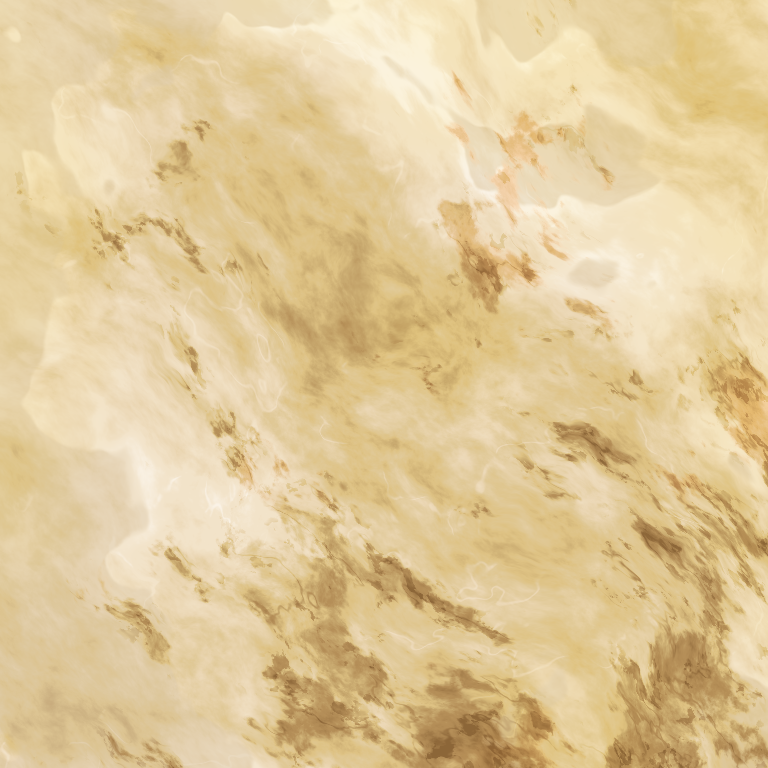
Give the GLSL for this texture, as a Shadertoy shader.

```glsl
const vec2 ALONG = vec2(0.75, -0.66);      // direction of the bedding
const float WARP = 0.15;                   // bending of the bedding
const float CLOUD_GAIN = 0.78;
const float STREAK_GAIN = 0.27;
const float GRAIN_GAIN = 0.17;
const float CRUST_DEPTH = 1.35;
const float TONE_BIAS = 0.47;
const int OCTAVES = 5;
const float SMOOTH = 0.50;                 // octave gains
const float ROUGH = 0.66;
const float NOISE_SPREAD = 0.2145;

// Stone colours from dark to light, each with its tone level
const vec3 STONE[6] = vec3[6](
    vec3(0.71, 0.56, 0.33), vec3(0.79, 0.67, 0.42), vec3(0.87, 0.76, 0.49),
    vec3(0.88, 0.79, 0.57), vec3(0.92, 0.84, 0.67), vec3(0.95, 0.89, 0.75));
const float LEVEL[6] = float[6](-1.88, -1.17, -0.67, -0.15, 0.50, 1.34);
const vec3 CREVICE = vec3(0.55, 0.40, 0.21);
const vec3 CALCITE = vec3(0.98, 0.95, 0.86);
const vec3 SLAB = vec3(0.85, 0.78, 0.64);
const vec3 COOL_TINT = vec3(1.00, 1.00, 1.05);
const vec3 GOLD_TINT = vec3(1.01, 1.00, 0.95);
const vec3 RUST_TINT = vec3(1.02, 0.95, 0.91);

float hash(vec2 p) {
    vec3 h = fract(p.xyx * 0.1031);
    h += dot(h, h.yzx + 33.33);
    return fract((h.x + h.y) * h.z);
}

float valueNoise(vec2 p) {
    vec2 cell = floor(p), f = fract(p);
    f = f * f * (3.0 - 2.0 * f);
    float low = mix(hash(cell), hash(cell + vec2(1, 0)), f.x);
    float high = mix(hash(cell + vec2(0, 1)), hash(cell + vec2(1, 1)), f.x);
    return mix(low, high, f.y);
}

// Fractal noise with zero mean and unit spread
float fractal(vec2 p, float seed, float gain) {
    p += seed * vec2(17.3, 31.7);
    float sum = 0.0, power = 0.0, amplitude = 1.0;
    for (int i = 0; i < OCTAVES; i++) {
        sum += amplitude * (valueNoise(p) - 0.5);
        power += amplitude * amplitude;
        p = mat2(1.6, 1.2, -1.2, 1.6) * p + 5.7;
        amplitude *= gain;
    }
    return sum / (NOISE_SPREAD * sqrt(power));
}

vec3 stoneColour(float tone) {
    vec3 colour = mix(CREVICE, STONE[0], smoothstep(-3.6, LEVEL[0], tone));
    for (int i = 1; i < 6; i++) {
        float t = (tone - LEVEL[i - 1]) / (LEVEL[i] - LEVEL[i - 1]);
        colour = mix(colour, STONE[i], clamp(t, 0.0, 1.0));
    }
    return mix(colour, CALCITE, smoothstep(1.6, 3.0, tone));
}

void mainImage(out vec4 fragColor, in vec2 fragCoord) {
    vec2 uv = fragCoord / iResolution.y;

    // Bedding coordinates: x along the streaks, y across them
    vec2 bend = 0.12 * vec2(fractal(uv * 3.0, 1.0, SMOOTH), fractal(uv * 3.0, 2.0, SMOOTH));
    vec2 bed = vec2(dot(uv, ALONG), dot(uv, vec2(-ALONG.y, ALONG.x))) + WARP * bend;

    // Soft clouds, streaks and fine grain
    float cloud = fractal(bed * vec2(2.6, 4.8), 3.0, 0.56);
    float streak = fractal(bed * vec2(8.0, 20.0), 4.0, ROUGH);
    float grain = fractal(bed * vec2(34.0, 52.0), 5.0, ROUGH);
    float tone = TONE_BIAS + CLOUD_GAIN * cloud + STREAK_GAIN * streak + GRAIN_GAIN * grain;

    // Rough brown crusts, gathered in diagonal belts
    float belt = fractal(bed * vec2(1.9, 4.0), 6.0, SMOOTH);
    float crustField = 0.75 * belt + 0.75 * fractal(bed * vec2(6.5, 15.0), 7.0, ROUGH);
    float crust = smoothstep(0.6, 1.6, crustField + 0.2 * grain);
    tone -= crust * (CRUST_DEPTH + 0.5 * grain);

    // Thin crevices in the crusts and loose flecks around them
    float crevice = 1.0 - smoothstep(0.0, 0.25, abs(fractal(bed * vec2(7.0, 18.0), 8.0, 0.6)));
    float fleck = smoothstep(1.0, 1.6, fractal(bed * vec2(36.0, 58.0), 9.0, 0.6));
    tone -= 0.8 * crevice * smoothstep(0.2, 1.1, crustField);
    tone -= 1.1 * fleck * smoothstep(0.1, 0.9, crustField);

    // Fine pale veinlets, broken up by the clouds
    float vein = 1.0 - smoothstep(0.0, 0.09, abs(fractal(uv * 5.0 + bend, 13.0, 0.56)));
    tone += 0.55 * vein * smoothstep(-0.6, 0.8, streak) * (1.0 - crust);

    // Translucent slabs with a broken pale rim
    float slabField = fractal(uv * 2.8 + 0.6 * bend, 10.0, 0.56);
    float slabEdge = smoothstep(0.48, 0.62, slabField);
    float slab = slabEdge * (1.0 - crust);
    float rim = smoothstep(0.05, 0.48, slabField) * (1.0 - slabEdge);
    rim *= smoothstep(-0.4, 0.9, cloud) * (1.0 - 0.7 * crust);
    tone += 0.8 * rim;

    // Colour, with drifting gold, grey and rust
    vec3 colour = stoneColour(tone);
    colour = mix(colour, SLAB, 0.35 * slab);
    colour = mix(colour, CALCITE, 0.22 * rim);
    float gold = smoothstep(-1.2, 1.2, fractal(uv * 2.0, 11.0, SMOOTH));
    colour *= mix(COOL_TINT, GOLD_TINT, gold);
    float rust = smoothstep(0.5, 1.6, fractal(uv * 3.5, 12.0, SMOOTH));
    colour *= mix(vec3(1.0), RUST_TINT, rust * crust);
    fragColor = vec4(clamp(colour, 0.0, 1.0), 1.0);
}
```
